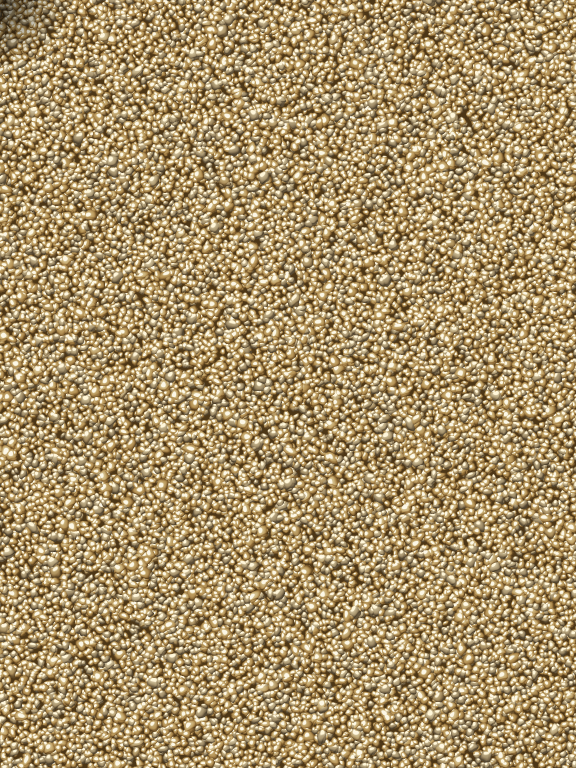
Write a Shadertoy shader that draws this texture.

```glsl
// A dense bed of fine, polished gold granules with scattered silvery pebbles.
#define SMALL_ROWS 124.0   // grid rows per canvas height, by grain size
#define MEDIUM_ROWS 98.0
#define LARGE_ROWS 70.0
#define LARGE_SHARE 0.24   // chance that a large cell holds a pebble
#define ELONGATION 0.8
#define SILVER_SHARE 0.4
#define EXPOSURE 0.17
#define BODY_LIGHT 0.58
#define GLINT 0.34
#define SAMPLES 3          // antialiasing grid per axis

const vec3 CREVICE = vec3(0.30, 0.21, 0.085);
const vec3 BRONZE  = vec3(0.41, 0.30, 0.14);
const vec3 OCHRE   = vec3(0.58, 0.44, 0.23);
const vec3 GOLD    = vec3(0.73, 0.60, 0.36);
const vec3 PALE    = vec3(0.83, 0.75, 0.55);
const vec3 SHINE   = vec3(0.99, 0.97, 0.90);

struct Grain {
    float height;
    vec3 normal;
    vec3 seed;
};

vec3 hash3(vec2 p) {
    vec3 v = fract(p.xyx * vec3(0.1031, 0.1030, 0.0973));
    v += dot(v, v.yxz + 33.33);
    return fract((v.xxy + v.yzz) * v.zyx);
}

mat2 rotation(float angle) {
    return mat2(cos(angle), sin(angle), -sin(angle), cos(angle));
}

// Keeps the highest dome of one size class above the point.
void addLayer(inout Grain top, vec2 p, float rows, float share, float lift, float id) {
    mat2 grid = rotation(0.55 * id);
    vec2 local = p * grid * rows;
    vec2 cell = floor(local);
    for (int y = -1; y <= 1; y++)
    for (int x = -1; x <= 1; x++) {
        vec2 c = cell + vec2(x, y);
        vec3 place = hash3(c + 211.0 * id + 317.0);
        vec3 form = hash3(c + 211.0 * id + 913.0);
        if (place.z > share) continue;

        // Rotated, slightly lumpy ellipse
        mat2 turn = rotation(6.2832 * form.x);
        float radius = mix(0.44, 0.60, form.y);
        float stretch = 1.0 + ELONGATION * form.z * form.z * form.z;
        vec2 q = (local - c - 0.5 - 0.6 * (place.xy - 0.5)) * turn;
        q /= radius * vec2(sqrt(stretch), inversesqrt(stretch));
        q += 0.09 * sin(q.yx * 4.0 + 6.2832 * form.yz);

        float d2 = dot(q, q);
        if (d2 >= 1.0) continue;
        float dome = sqrt(1.0 - d2);
        float height = 100.0 * radius * dome / rows + lift * form.y + 0.25 * form.x;
        if (height > top.height) {
            // Slightly flattened crown
            vec2 slope = grid * (turn * q) * (0.75 + 0.25 * d2);
            top = Grain(height, normalize(vec3(slope, dome)), hash3(c + 97.0 * id + 531.0));
        }
    }
}

vec3 metalRamp(float t) {
    vec3 c = mix(CREVICE, BRONZE, smoothstep(0.0, 0.2, t));
    c = mix(c, OCHRE, smoothstep(0.15, 0.42, t));
    c = mix(c, GOLD, smoothstep(0.38, 0.66, t));
    c = mix(c, PALE, smoothstep(0.62, 0.85, t));
    return mix(c, SHINE, smoothstep(0.82, 1.02, t));
}

vec3 shadeBed(vec2 p) {
    Grain g = Grain(0.0, vec3(0, 0, 1), vec3(0.5));
    addLayer(g, p, SMALL_ROWS, 1.0, 0.30, 1.0);
    addLayer(g, p, MEDIUM_ROWS, 0.9, 0.25, 2.0);
    addLayer(g, p, LARGE_ROWS, LARGE_SHARE, 0.10, 3.0);
    float silver = smoothstep(1.0 - SILVER_SHARE, 1.0 - 0.5 * SILVER_SHARE, g.seed.x);

    // Polished metal: soft light, a dark reflected band and a glint
    vec2 sway = 0.6 * (g.seed.xy - 0.5);
    vec3 light = normalize(vec3(vec2(-0.15, 0.30) + sway.yx, 0.9));
    float facing = dot(g.normal, light);
    float tone = EXPOSURE + BODY_LIGHT * smoothstep(0.2, 1.0, facing);
    float band = dot(g.normal.xy, normalize(vec2(0.4, -0.9) + 2.0 * sway));
    tone -= 0.30 * g.seed.z * smoothstep(0.18, 0.0, abs(band - 0.42));
    tone += 0.18 * (g.seed.z - 0.5);
    tone *= mix(0.65, 1.0, smoothstep(0.1, 0.55, g.height));
    tone += GLINT * smoothstep(0.90 - 0.03 * silver, 0.98, facing);
    tone *= step(0.001, g.height);

    // Cooler pebbles, then the shaded upper left corner
    vec3 color = metalRamp(tone);
    float grey = dot(color, vec3(0.30, 0.59, 0.11));
    color = mix(color, grey * vec3(1.06, 1.0, 0.85), 0.6 * silver);
    return color * (1.0 - 0.5 * smoothstep(0.10, 0.0, length(p - vec2(0.0, 1.0))));
}

void mainImage(out vec4 fragColor, in vec2 fragCoord) {
    vec3 sum = vec3(0.0);
    for (int j = 0; j < SAMPLES; j++)
    for (int i = 0; i < SAMPLES; i++) {
        vec2 offset = (vec2(i, j) + 0.5) / float(SAMPLES) - 0.5;
        sum += shadeBed((fragCoord + offset) / iResolution.y);
    }
    fragColor = vec4(sum / float(SAMPLES * SAMPLES), 1.0);
}
```
